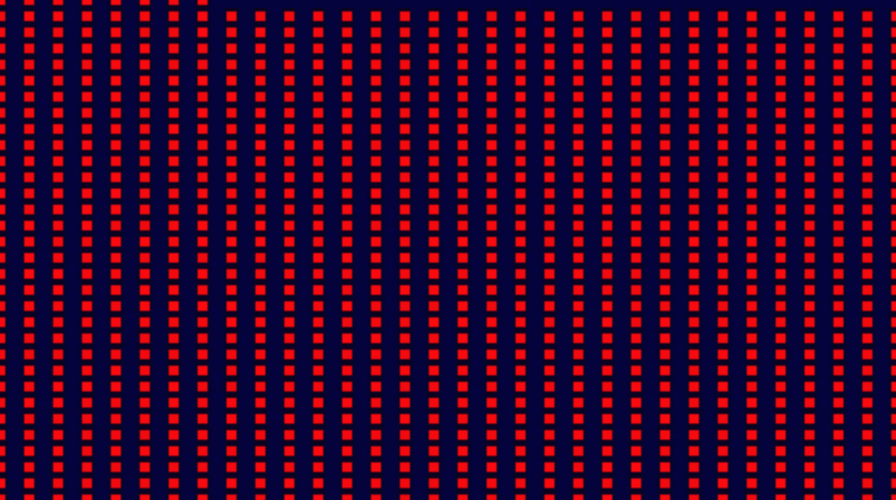
Give the GLSL for this pattern, as a Shadertoy shader.

```glsl
// Columns of small red squares on deep navy, 31 repeats each way.
// Each pixel finds its nearest cell, then layers a dark column halo, a darker
// gap and a soft-edged square; gradient noise adds faint mottling.

const vec2 REPEATS = vec2(31.0, 31.05);          // cells across and down
const vec2 GRID_OFFSET = vec2(0.01, 0.01);       // in cells, from upper left
const vec2 SQUARE_HALF = vec2(0.0100, 0.0096);   // in canvas heights
const float EDGE_SOFTNESS = 0.0031;              // half width of the edge ramp
const float HALO_HALF = 0.0165;                  // dark strip along a column
const float HALO_SOFTNESS = 0.0035;
const float TOP_ROW_COLUMNS = 8.0;               // top row stops after these
const float MOTTLE_SCALE = 75.0;
const float MOTTLE_AMOUNT = 0.035;
const float SQUARE_VARIATION = 0.05;

const vec3 NAVY = vec3(0.018, 0.010, 0.238);
const vec3 HALO = vec3(0.020, 0.018, 0.180);
const vec3 GAP = vec3(0.045, 0.012, 0.120);
const vec3 RED = vec3(0.965, 0.040, 0.055);

float hash(vec2 p) {
    vec3 q = fract(p.xyx * 0.1031);
    q += dot(q, q.yzx + 33.33);
    return fract((q.x + q.y) * q.z);
}

vec2 gradientAt(vec2 corner) {
    float angle = 6.2832 * hash(corner);
    return vec2(cos(angle), sin(angle));
}

float gradientNoise(vec2 p) {
    vec2 i = floor(p);
    vec2 f = p - i;
    vec2 u = f * f * f * (f * (f * 6.0 - 15.0) + 10.0);
    vec2 e = vec2(0.0, 1.0);
    float low = mix(dot(gradientAt(i), f),
                    dot(gradientAt(i + e.yx), f - e.yx), u.x);
    float high = mix(dot(gradientAt(i + e.xy), f - e.xy),
                     dot(gradientAt(i + e.yy), f - e.yy), u.x);
    return mix(low, high, u.y);
}

// 1 inside a strip of the given half width, with a smooth edge
float strip(float d, float halfWidth, float softness) {
    return 1.0 - smoothstep(halfWidth - softness, halfWidth + softness, abs(d));
}

void mainImage(out vec4 fragColor, in vec2 fragCoord) {
    vec2 uv = fragCoord / iResolution.xy;
    vec2 canvas = vec2(iResolution.x / iResolution.y, 1.0);

    // Nearest cell, counted from the upper left, and the offset from its centre
    vec2 grid = vec2(uv.x, 1.0 - uv.y) * REPEATS - GRID_OFFSET;
    vec2 cell = floor(grid + 0.5);
    vec2 p = (grid - cell) * canvas / REPEATS;

    // The top row is present only on the left
    float present = cell.y < 0.5 && cell.x > TOP_ROW_COLUMNS - 0.5 ? 0.0 : 1.0;

    float softness = max(EDGE_SOFTNESS, 0.7 / iResolution.y);
    float column = strip(p.x, SQUARE_HALF.x, softness);
    float square = column * strip(p.y, SQUARE_HALF.y, softness);
    float halo = strip(p.x, HALO_HALF, HALO_SOFTNESS);

    // Background, halo and gaps
    vec3 color = mix(NAVY, HALO, halo * present);
    color = mix(color, GAP, column * present);
    color.b += MOTTLE_AMOUNT * gradientNoise(uv * canvas * MOTTLE_SCALE);

    // Squares, each slightly different in brightness
    float shade = 1.0 + SQUARE_VARIATION * (hash(cell + 7.0) - 0.5);
    color = mix(color, RED * shade, square * present);

    fragColor = vec4(clamp(color, 0.0, 1.0), 1.0);
}
```
